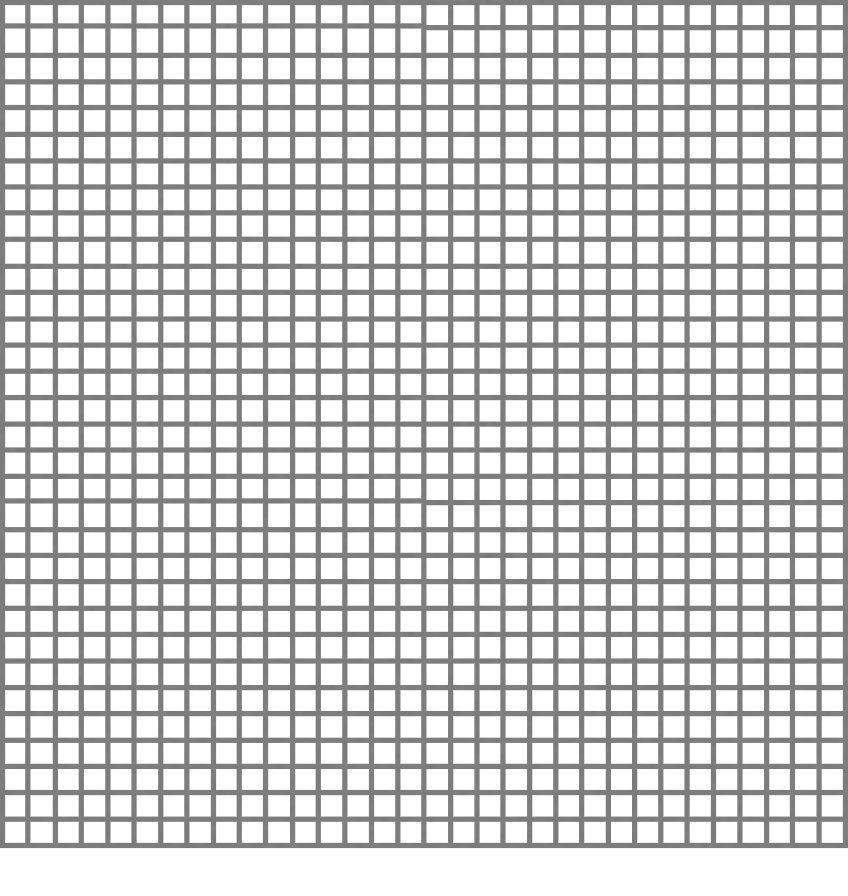
Reproduce this pattern procedurally as a WebGL 1 fragment shader.

```glsl
precision highp float;
// Grey ruled grid of 32 by 32 white cells, square and set against the top edge,
// with a blank strip below. Each rule is the nearest of a row of evenly spaced
// lines, nudged slightly by a hash; two rows step a little at mid-width.

uniform vec2 u_resolution;

const float CELLS = 32.0;
const float HALF_LINE = 0.0031;   // lengths are fractions of the canvas width
const float EDGE_INSET = 0.0030;
const float JITTER = 0.0005;
const float STEP_SHIFT = 0.0020;
const vec3 PAPER = vec3(1.0);
const vec3 RULE_GREY = vec3(0.49);

float hash(vec2 p) {
  return fract(sin(dot(p, vec2(127.1, 311.7))) * 43758.55);
}

float valueNoise(vec2 p) {
  vec2 cell = floor(p);
  vec2 f = fract(p);
  f = f * f * (3.0 - 2.0 * f);
  float low = mix(hash(cell), hash(cell + vec2(1.0, 0.0)), f.x);
  float high = mix(hash(cell + vec2(0.0, 1.0)), hash(cell + vec2(1.0)), f.x);
  return mix(low, high, f.y);
}

// 1 where index equals target, 0 elsewhere
float isLine(float index, float target) {
  return 1.0 - step(0.5, abs(index - target));
}

float linePitch() {
  return (1.0 - 2.0 * EDGE_INSET) / CELLS;
}

float nearestLine(float t) {
  return clamp(floor((t - EDGE_INSET) / linePitch() + 0.5), 0.0, CELLS);
}

// Centre of a rule; the outer rules stay put and the second sits closer in
float lineCentre(float index, float seed) {
  float inner = step(0.5, index) * step(index, CELLS - 0.5);
  float wobble = (hash(vec2(index, seed)) - 0.5) * 2.0 * JITTER * inner;
  return EDGE_INSET + index * linePitch() + wobble - 0.0015 * isLine(index, 1.0);
}

// Antialiased coverage of a band about centre
float band(float t, float centre, float halfWidth, float pixel) {
  return clamp((halfWidth - abs(t - centre)) / pixel + 0.5, 0.0, 1.0);
}

void main() {
  float pixel = 1.0 / u_resolution.x;
  vec2 p = vec2(gl_FragCoord.x, u_resolution.y - gl_FragCoord.y) * pixel;

  // Upright rules, ending at the foot of the grid
  float column = nearestLine(p.x);
  float upright = band(p.x, lineCentre(column, 3.0), HALF_LINE, pixel);
  upright *= clamp((1.0 - p.y) / pixel + 0.5, 0.0, 1.0);

  // Level rules, two of which sit higher on the left half
  float row = nearestLine(p.y);
  float stepped = isLine(row, 1.0) + isLine(row, 19.0);
  float leftHalf = 1.0 - step(0.4985, p.x);
  float centre = lineCentre(row, 8.0) - STEP_SHIFT * stepped * leftHalf;
  float level = band(p.y, centre, HALF_LINE, pixel);

  // Faint mottling of the grey
  float mottle = (valueNoise(p * 130.0) - 0.5) * 0.025;
  vec3 ink = RULE_GREY + mottle;
  gl_FragColor = vec4(mix(PAPER, ink, max(upright, level)), 1.0);
}
```
